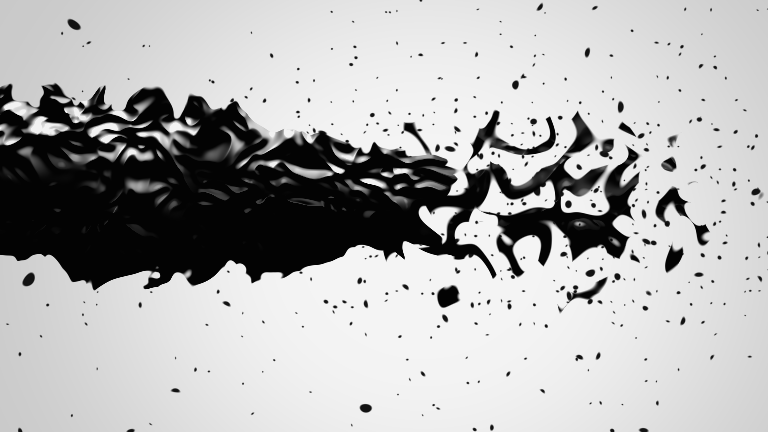
This background is drawn by a WebGL 1 fragment shader. Its source:

```glsl
precision highp float;
// A jet of glossy black liquid breaking into strands and droplets over a pale studio backdrop.

uniform vec2 u_resolution;

#define BACK_LIGHT 0.955
#define BACK_SHADE 0.79
#define INK 0.012
#define STRAND_FREQ 9.0
#define EDGE_ROUGHNESS 0.05
#define RELIEF 0.03
#define GLOSS 0.85
#define SPRAY_CENTER vec2(1.25, 0.535)
#define SPRAY_RADIUS vec2(0.43, 0.22)
#define DROP_LAYERS 4

vec2 hash2(vec2 c) {
  vec3 q = fract(c.xyx * vec3(0.1031, 0.1030, 0.0973));
  q += dot(q, q.yzx + 33.33);
  return fract((q.xx + q.yz) * q.zy);
}

float corner(vec2 cell, vec2 offset) {
  float angle = 6.2832 * hash2(cell).x;
  return dot(vec2(cos(angle), sin(angle)), offset);
}

// Gradient noise, roughly -0.7 to 0.7
float noise(vec2 p) {
  vec2 i = floor(p), f = fract(p);
  vec2 u = f * f * f * (f * (f * 6.0 - 15.0) + 10.0);
  vec2 e = vec2(1.0, 0.0);
  return mix(mix(corner(i, f), corner(i + e, f - e), u.x),
             mix(corner(i + e.yx, f - e.yx), corner(i + e.xx, f - e.xx), u.x), u.y);
}

vec2 swirl(vec2 p) {
  return p + 0.055 * vec2(noise(p * 7.0 + 3.0), noise(p * 7.0 + 41.0));
}

float roundedRidge(float n) {
  return 1.0 - 2.5 * sqrt(n * n + 0.003);
}

// Surface height: a web of rounded strands
float liquid(vec2 p) {
  vec2 q = swirl(p);
  return roundedRidge(noise(q * STRAND_FREQ + 12.0))
       + 0.32 * roundedRidge(noise(q * STRAND_FREQ * 2.4 + 70.0));
}

// Lower and upper outline of the jet
vec2 jetOutline(float x) {
  float low = 0.35 + 0.075 * smoothstep(0.4, 1.0, x) + 0.065 * (1.0 - smoothstep(0.0, 0.2, x));
  float high = 0.785 - 0.155 * smoothstep(0.3, 1.02, x);
  return vec2(low, high);
}

float jet(vec2 p, vec2 outline, float height) {
  float inside = min(min(outline.y - p.y, p.y - outline.x), 0.6 * (1.03 - p.x));
  return (inside + EDGE_ROUGHNESS * (height - 0.68)) / 1.5;
}

// Strands cut into fragments, thinning toward the rim of an ellipse
float spray(vec2 p) {
  vec2 q = swirl(p);
  float core = 1.0 - length((p - SPRAY_CENTER) / SPRAY_RADIUS);
  float strand = 0.12 + 0.08 * core - abs(noise(q * 12.0 + 25.0));
  float patches = noise(q * 15.0 + 90.0) + 0.95 * core - 0.28;
  return min(strand, patches) / 17.0;
}

// Bent, elongated droplets, densest around the spray
float droplets(vec2 p) {
  float nearest = -1.0;
  for (int i = 0; i < DROP_LAYERS; i++) {
    float layer = float(i);
    float size = 0.026 * pow(1.55, layer);
    vec2 grid = p / size + layer * 17.3;
    vec2 cell = floor(grid);
    vec2 place = hash2(cell + 5.0), traits = hash2(cell + 131.0);
    vec2 center = cell + 0.5 + 0.4 * (place - 0.5);
    vec2 world = (center - layer * 17.3) * size;
    vec2 away = (world - SPRAY_CENTER) / vec2(0.46, 0.27);
    float density = 0.035 + 0.42 * exp(-dot(away, away));
    density += 0.10 * exp(-abs(world.y - 0.56) * 5.0) - 0.012 * layer;
    float angle = 6.2832 * traits.x;
    vec2 d = mat2(cos(angle), -sin(angle), sin(angle), cos(angle)) * (grid - center);
    d.y += 1.6 * (traits.y - 0.5) * d.x * d.x;
    float radius = mix(0.045, 0.13, traits.y * traits.y);
    float drop = (radius - length(d * vec2(mix(0.9, 0.45, place.y), 1.0))) * size;
    if (hash2(cell + 57.0).x < density) nearest = max(nearest, drop);
  }
  return nearest;
}

void main() {
  vec2 p = gl_FragCoord.xy / u_resolution.y;
  float px = 0.75 / u_resolution.y;

  // Backdrop
  float falloff = length((p - vec2(0.98, 0.43)) * vec2(0.92, 1.0));
  float shade = mix(BACK_LIGHT, BACK_SHADE, smoothstep(0.25, 1.05, falloff));

  // Surface normal and reflected direction
  float height = liquid(p), e = 0.002;
  vec2 slope = vec2(liquid(p + vec2(e, 0.0)), liquid(p + vec2(0.0, e))) - height;
  vec3 normal = normalize(vec3(-slope * RELIEF / e, 1.0));
  float up = 2.0 * normal.z * normal.y;

  // Overhead softbox on the crest, fine glints elsewhere
  vec2 outline = jetOutline(p.x);
  float level = (p.y - outline.x) / (outline.y - outline.x);
  float crest = smoothstep(0.42, 0.8, level + 0.4 * noise(p * 5.0 + 8.0));
  crest *= 1.0 - 0.75 * smoothstep(0.88, 1.05, p.x);
  float glint = smoothstep(0.8, 1.0, up) * smoothstep(0.1, 0.5, level);
  float ink = INK + GLOSS * crest * smoothstep(0.0, 1.0, up + 0.25 * normal.x) + 0.25 * glint;

  // Composite
  float liquidShape = max(jet(p, outline, height), spray(p));
  shade = mix(shade, 0.07, smoothstep(-px, px, droplets(p)));
  shade = mix(shade, min(ink, 0.95), smoothstep(-px, px, liquidShape));
  gl_FragColor = vec4(vec3(shade), 1.0);
}
```
